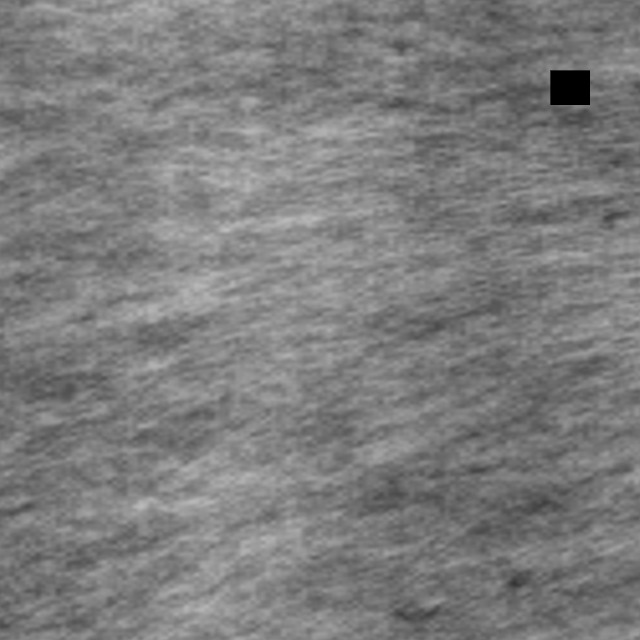
This texture is drawn by a Shadertoy shader. Its source:

```glsl
float hash(vec2 p) {
    return fract(sin(dot(p, vec2(127.1, 311.7))) * 43758.5453);
}

// Smooth value noise, centred on zero
float noise(vec2 p) {
    vec2 cell = floor(p), f = fract(p);
    f = f * f * (3.0 - 2.0 * f);
    float low = mix(hash(cell), hash(cell + vec2(1, 0)), f.x);
    float high = mix(hash(cell + vec2(0, 1)), hash(cell + vec2(1, 1)), f.x);
    return mix(low, high, f.y) - 0.5;
}

float blob(vec2 p, vec2 centre, vec2 radius) {
    vec2 d = (p - centre) / radius;
    return exp(-dot(d, d));
}

// Broad light and dark regions
float shading(vec2 p) {
    float tone = 0.505 - 0.035 * smoothstep(0.45, 0.8, p.x + 0.12 * p.y);
    tone += 0.075 * blob(p, vec2(0.46, 0.57), vec2(0.22, 0.12));
    tone += 0.07 * blob(p, vec2(0.34, 0.04), vec2(0.17, 0.2));
    tone += 0.03 * blob(p, vec2(0.36, 0.82), vec2(0.3, 0.2));
    tone -= 0.055 * blob(p, vec2(0.74, 0.32), vec2(0.18, 0.22));
    tone -= 0.04 * blob(p, vec2(0.72, 0.62), vec2(0.12, 0.28));
    return tone + 0.09 * noise(p * vec2(4.0, 6.0) + 3.7);
}

// Streaks that tilt more towards the lower half, plus fine grain
float streaks(vec2 p) {
    float slope = mix(0.23, 0.04, smoothstep(0.35, 0.95, p.y));
    vec2 q = vec2(p.x, p.y - slope * p.x);
    q.y += 0.012 * noise(p * 7.0);
    float tone = 0.10 * noise(q * vec2(6.0, 23.0) + 11.3);
    tone += 0.13 * noise(q * vec2(13.0, 52.0) + 27.1);
    tone += 0.11 * noise(q * vec2(31.0, 88.0) + 41.9);
    tone += 0.10 * noise(q * vec2(62.0, 125.0) + 63.2);
    return tone + 0.10 * noise(p * vec2(125.0, 160.0) + 85.6);
}

// Soft dark pits, denser to the right
float pits(vec2 p) {
    float depth = 0.0;
    for (float i = 1.0; i < 17.0; i++) {
        vec2 centre = vec2(sqrt(hash(vec2(i, 2.3))), hash(vec2(i, 7.9)));
        float size = mix(0.009, 0.022, hash(vec2(i, 13.1)));
        vec2 d = p - centre;
        d.y -= 0.12 * d.x;
        d += 0.012 * vec2(noise(p * 45.0 + i), noise(p * 45.0 - i));
        float strength = mix(0.07, 0.17, hash(vec2(i, 19.7)));
        depth += strength * blob(d, vec2(0), size * vec2(1.4, 0.65));
    }
    return depth;
}

void mainImage(out vec4 fragColor, in vec2 fragCoord) {
    vec2 p = fragCoord / iResolution.xy;
    float grey = shading(p) + streaks(p) - pits(p);

    // Blank rectangular patch
    vec2 edge = abs(p - vec2(0.891, 0.863)) - vec2(0.031, 0.027);
    float pixel = 1.0 / iResolution.y;
    grey *= smoothstep(-0.5 * pixel, 0.5 * pixel, max(edge.x, edge.y));

    fragColor = vec4(vec3(clamp(grey, 0.0, 1.0)), 1.0);
}
```
